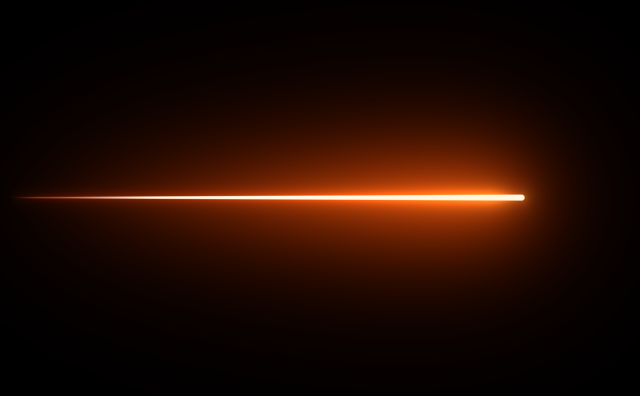
This background is drawn by a WebGL 2 fragment shader. Its source:

```glsl
#version 300 es
precision highp float;
// A tapering streak of light with a white-hot head and a teardrop ember glow.
uniform vec2 u_resolution;
out vec4 fragColor;

const int GLOW_STEPS = 64;
const vec3 EMBER_RED = vec3(0.60, 0.13, 0.01);
const vec3 HOT_YELLOW = vec3(0.50, 0.52, 0.20);
const vec3 TAIL_ORANGE = vec3(0.62, 0.17, 0.03);
const vec3 CORE_WHITE = vec3(1.0, 0.97, 0.88);

// Position along the streak: 0 at the tail, 1 at the head.
float alongStreak(vec2 p, vec2 tail, vec2 head) {
    vec2 axis = head - tail;
    return clamp(dot(p - tail, axis) / dot(axis, axis), 0.0, 1.0);
}

// Light gathered from sources on the streak that brighten toward the head.
float wideGlow(vec2 p, vec2 tail, vec2 head, float reach) {
    float sum = 0.0;
    for (int i = 0; i < GLOW_STEPS; i++) {
        float t = (float(i) + 0.5) / float(GLOW_STEPS);
        sum += t * exp(-distance(p, mix(tail, head, t)) / reach);
    }
    return sum * distance(tail, head) / (2.0 * reach * float(GLOW_STEPS));
}

// Black through brown and orange as the heat rises.
vec3 emberColor(float heat) {
    return vec3(heat, 0.36 * pow(heat, 1.2), 0.08 * heat * heat * heat);
}

void main() {
    // One unit is the canvas height.
    vec2 p = gl_FragCoord.xy / u_resolution.y;
    float pixel = 1.0 / u_resolution.y;
    float aspect = u_resolution.x / u_resolution.y;
    vec2 tail = vec2(0.016 * aspect, 0.501);
    vec2 head = vec2(0.815 * aspect, 0.501);

    float t = alongStreak(p, tail, head);
    float d = distance(p, mix(tail, head, t));

    // Broad teardrop glow.
    vec3 color = emberColor(0.95 * wideGlow(p, tail, head, 0.1));

    // Tight halos: red along the length, yellow near the head.
    float headFade = 1.0 - 0.65 * smoothstep(0.93, 1.0, t);
    color += EMBER_RED * sqrt(t) * headFade * exp(-d / 0.013);
    color += HOT_YELLOW * t * t * t * headFade * exp(-d / 0.018);

    // Solid core, thin and dim at the tail.
    float radius = mix(0.001, 0.0073, t);
    float core = 1.0 - smoothstep(-0.7 * pixel, 0.9 * pixel, d - radius);
    vec3 coreColor = mix(TAIL_ORANGE, CORE_WHITE, smoothstep(0.03, 0.3, t));
    color = mix(color, coreColor, core * smoothstep(0.0, 0.06, t));

    fragColor = vec4(min(color, 1.0), 1.0);
}
```
